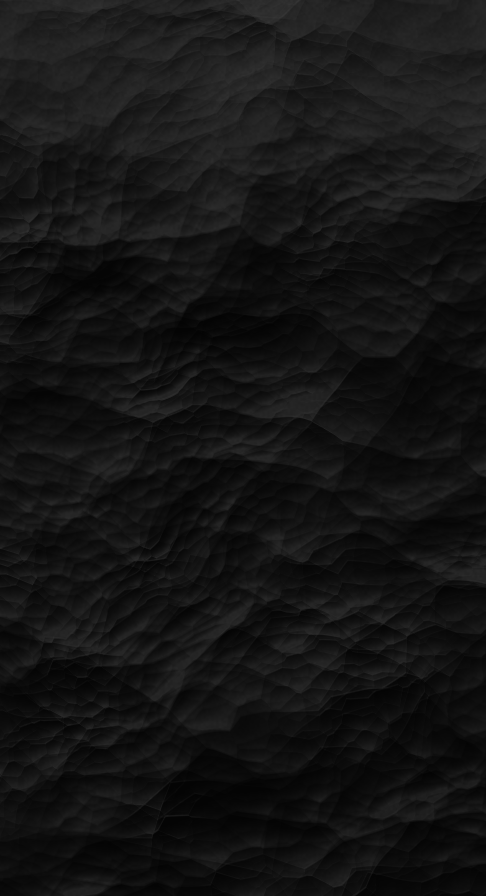
This texture is drawn by a WebGL 2 fragment shader. Its source:

```glsl
#version 300 es
precision highp float;

#define FOLD_SCALE 2.8
#define FOLD_STRETCH 1.3
#define FOLD_DEPTH 0.47
#define WARP 0.1
#define CREASE_WIDTH 0.0032
#define CONTRAST 0.52
#define CREASE_GLOW 0.036
#define BASE_TONE 0.054
#define TOP_GLOW 0.076
#define GRAIN 0.06

uniform vec2 u_resolution;
out vec4 fragColor;

vec2 hash2(vec2 p) {
    return fract(sin(vec2(dot(p, vec2(127.1, 311.7)),
                          dot(p, vec2(269.5, 183.3)))) * 43758.5);
}

float hash1(vec2 p) {
    return fract(sin(dot(p, vec2(41.3, 289.1))) * 43758.5);
}

float noise(vec2 p) {
    vec2 cell = floor(p);
    vec2 f = fract(p);
    f = f * f * f * (f * (f * 6.0 - 15.0) + 10.0);
    float low = mix(hash1(cell), hash1(cell + vec2(1.0, 0.0)), f.x);
    float high = mix(hash1(cell + vec2(0.0, 1.0)), hash1(cell + 1.0), f.x);
    return mix(low, high, f.y);
}

// Shallow bowls of uneven depth that meet in sharp creases
float facets(vec2 p) {
    vec2 cell = floor(p);
    float height = 4.0;
    for (int y = -1; y <= 1; y++) {
        for (int x = -1; x <= 1; x++) {
            vec2 id = cell + vec2(x, y);
            vec2 away = id + hash2(id) - p;
            height = min(height, dot(away, away) + 0.3 * hash1(id));
        }
    }
    return height;
}

// Bends the sheet a little so that the creases wander
vec2 warp(vec2 p) {
    vec2 broad = vec2(noise(p * 2.7 + 3.1), noise(p * 2.7 + 47.5)) - 0.5;
    vec2 fine = vec2(noise(p * 9.0 + 19.7), noise(p * 9.0 + 71.3)) - 0.5;
    return p + WARP * (broad * 0.8 + fine * 0.3);
}

float paperHeight(vec2 p) {
    mat2 turn = mat2(0.8, 0.6, -0.6, 0.8);
    vec2 q = warp(p) * vec2(1.0, FOLD_STRETCH) * FOLD_SCALE;
    float scale = FOLD_SCALE;
    float depth = FOLD_DEPTH;
    float height = 0.0;
    for (int i = 0; i < 5; i++) {
        float layer = float(i);
        float busy = 0.3 + 1.3 * noise(p * 3.0 + layer * 13.7);
        height += depth * busy * facets(q + layer * 17.3) / scale;
        q = turn * q * 1.8;
        scale *= 1.8;
        depth *= 0.97;
    }
    return height;
}

// Broad light and dark bands across the sheet
float sheetTone(vec2 p, vec2 uv) {
    float patches = noise(p * vec2(1.8, 3.6) + 8.4);
    float level = uv.y + 0.1 * (noise(p * vec2(2.0, 4.0) + 31.0) - 0.5);
    float band = (level - 0.42) / 0.1;
    float tone = BASE_TONE + TOP_GLOW * smoothstep(0.66, 0.95, level);
    tone += 0.024 * exp(-band * band);
    tone *= 0.84 + 0.32 * patches;
    return tone * (1.0 - 0.25 * uv.x * (1.0 - uv.y));
}

void main() {
    vec2 uv = gl_FragCoord.xy / u_resolution;
    vec2 p = gl_FragCoord.xy / u_resolution.x;

    // Slope and crest along the direction of the light
    vec2 toLight = normalize(vec2(-0.45, 1.0)) * CREASE_WIDTH;
    float here = paperHeight(p);
    float ahead = paperHeight(p + toLight);
    float behind = paperHeight(p - toLight);
    float slope = (behind - ahead) / (2.0 * CREASE_WIDTH);
    float crest = max(0.0, (2.0 * here - ahead - behind) / CREASE_WIDTH);

    // Relief, gentler where the sheet is brightest
    float relief = clamp(slope, -2.2, 1.7);
    float contrast = CONTRAST * mix(1.0, 0.6, smoothstep(0.7, 0.95, uv.y));
    float shade = sheetTone(p, uv) * exp(contrast * relief);

    // Worn edges that fade in and out
    float wear = smoothstep(0.3, 0.8, noise(p * 6.0 + 55.0));
    shade += CREASE_GLOW * min(crest, 2.0) * (0.2 + 0.8 * wear);

    // Soft shoulder for highlights, then fine fibre grain
    shade = min(shade, 0.14) + 0.4 * max(shade - 0.14, 0.0);
    shade *= 1.0 + GRAIN * (noise(p * 190.0) - 0.5) * 2.0;
    fragColor = vec4(vec3(clamp(shade, 0.015, 0.25)), 1.0);
}
```
